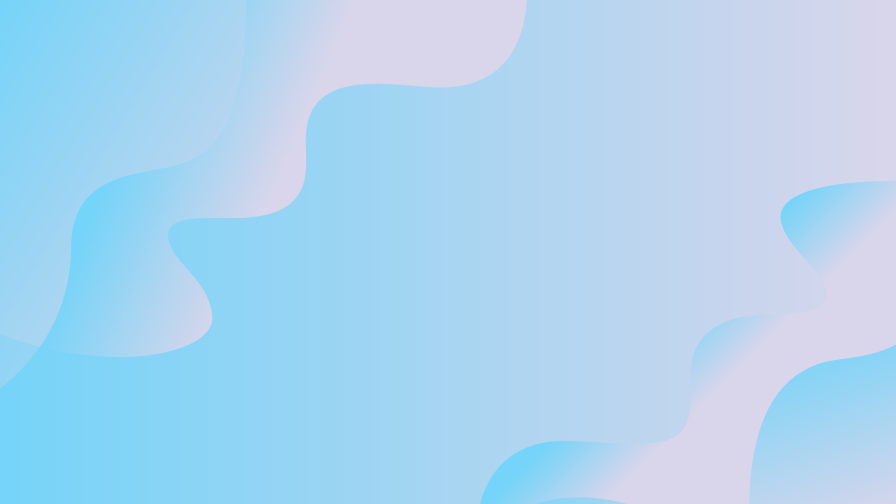
This background is drawn by a WebGL 1 fragment shader. Its source:

```glsl
precision highp float;
// Soft pastel background: fluid blobs in two opposite corners over a
// horizontal blue-to-lavender blend. Each outline is a chain of cubic curves,
// filled by even-odd crossings, with its own linear gradient.

uniform vec2 u_resolution;

const vec2 CANVAS = vec2(7.68, 4.32);
const vec3 SKY = vec3(0.46, 0.83, 0.975);
const vec3 LAVENDER = vec3(0.85, 0.838, 0.92);
const int STEPS = 18;
const vec2 EMPTY = vec2(100.0, 1.0);

vec2 cubic(vec2 a, vec2 b, vec2 c, vec2 d, float t) {
  float s = 1.0 - t;
  return s * s * s * a + 3.0 * s * t * (s * b + t * c) + t * t * t * d;
}

// Adds one curve to an outline: x = nearest distance, y = inside/outside sign.
void addCurve(inout vec2 outline, vec2 p, vec2 a, vec2 b, vec2 c, vec2 d) {
  vec2 from = a;
  for (int i = 1; i <= STEPS; i++) {
    vec2 to = cubic(a, b, c, d, float(i) / float(STEPS));
    vec2 edge = to - from;
    vec2 rel = p - from;
    float along = clamp(dot(rel, edge) / dot(edge, edge), 0.0, 1.0);
    outline.x = min(outline.x, length(rel - edge * along));
    // Count crossings of a ray running to the right.
    if ((from.y > p.y) != (to.y > p.y)) {
      if (rel.x < edge.x * rel.y / edge.y) outline.y = -outline.y;
    }
    from = to;
  }
}

void addLine(inout vec2 outline, vec2 p, vec2 a, vec2 b) {
  addCurve(outline, p, a, mix(a, b, 0.333), mix(a, b, 0.667), b);
}

float coverage(vec2 outline, float pixel) {
  return clamp(0.5 - outline.x * outline.y / pixel, 0.0, 1.0);
}

vec3 blend(vec2 p, vec2 axis, float start, float end) {
  return mix(SKY, LAVENDER, clamp((dot(p, axis) - start) / (end - start), 0.0, 1.0));
}

// Large wave flowing down from the top edge.
vec2 upperWave(vec2 p) {
  vec2 o = EMPTY;
  addCurve(o, p, vec2(4.52, -0.1), vec2(4.52, 0.4), vec2(4.3, 0.75), vec2(3.78, 0.75));
  addCurve(o, p, vec2(3.78, 0.75), vec2(3.4, 0.75), vec2(2.62, 0.54), vec2(2.62, 1.2));
  addCurve(o, p, vec2(2.62, 1.2), vec2(2.62, 1.45), vec2(2.72, 1.87), vec2(2.0, 1.87));
  addCurve(o, p, vec2(2.0, 1.87), vec2(1.75, 1.87), vec2(1.44, 1.84), vec2(1.44, 2.02));
  addCurve(o, p, vec2(1.44, 2.02), vec2(1.45, 2.25), vec2(1.82, 2.4), vec2(1.82, 2.74));
  addCurve(o, p, vec2(1.82, 2.74), vec2(1.8, 2.95), vec2(1.4, 3.06), vec2(1.05, 3.06));
  addCurve(o, p, vec2(1.05, 3.06), vec2(0.7, 3.06), vec2(0.3, 3.0), vec2(-0.1, 2.82));
  return o;
}

// Front wave hugging the upper left corner.
vec2 cornerWave(vec2 p) {
  vec2 o = EMPTY;
  addCurve(o, p, vec2(2.11, -0.1), vec2(2.11, 0.6), vec2(2.06, 1.28), vec2(1.5, 1.42));
  addCurve(o, p, vec2(1.5, 1.42), vec2(1.2, 1.5), vec2(0.62, 1.48), vec2(0.61, 2.1));
  addCurve(o, p, vec2(0.61, 2.1), vec2(0.61, 2.6), vec2(0.4, 3.05), vec2(-0.1, 3.41));
  return o;
}

// Stepped wave rising along the right side.
vec2 lowerWave(vec2 p) {
  vec2 o = EMPTY;
  addLine(o, p, vec2(8.0, 4.6), vec2(8.0, 1.56));
  addCurve(o, p, vec2(8.0, 1.56), vec2(7.3, 1.52), vec2(6.69, 1.6), vec2(6.69, 1.86));
  addCurve(o, p, vec2(6.69, 1.86), vec2(6.7, 2.06), vec2(6.93, 2.22), vec2(7.06, 2.42));
  addCurve(o, p, vec2(7.06, 2.42), vec2(7.18, 2.66), vec2(6.9, 2.69), vec2(6.6, 2.7));
  addCurve(o, p, vec2(6.6, 2.7), vec2(6.25, 2.69), vec2(5.92, 2.82), vec2(5.92, 3.2));
  addCurve(o, p, vec2(5.92, 3.2), vec2(5.92, 3.5), vec2(5.97, 3.79), vec2(5.55, 3.8));
  addCurve(o, p, vec2(5.55, 3.8), vec2(5.2, 3.81), vec2(5.05, 3.78), vec2(4.82, 3.78));
  addCurve(o, p, vec2(4.82, 3.78), vec2(4.4, 3.78), vec2(4.15, 4.05), vec2(4.1, 4.4));
  return o;
}

// Dome in the lower right corner.
vec2 cornerDome(vec2 p) {
  vec2 o = EMPTY;
  addLine(o, p, vec2(8.0, 4.6), vec2(8.0, 2.7));
  addCurve(o, p, vec2(8.0, 2.7), vec2(7.65, 3.07), vec2(7.4, 3.04), vec2(7.08, 3.1));
  addCurve(o, p, vec2(7.08, 3.1), vec2(6.65, 3.21), vec2(6.42, 3.62), vec2(6.42, 4.4));
  return o;
}

void main() {
  // Canvas position measured downward from the top left.
  vec2 p = gl_FragCoord.xy / u_resolution * CANVAS;
  p.y = CANVAS.y - p.y;
  float pixel = CANVAS.y / u_resolution.y;

  vec3 color = blend(p, vec2(1.0, 0.0), 0.0, CANVAS.x);

  // Upper left layers; the front one is sheer where it overhangs.
  float wave = coverage(upperWave(p), pixel);
  color = mix(color, blend(p, vec2(1.0, 0.42), 1.55, 3.05), wave);
  float corner = coverage(cornerWave(p), pixel) * mix(0.6, 1.0, wave);
  color = mix(color, blend(p, vec2(1.0, 0.6), 0.0, 4.0), corner);

  // Lower right layers.
  color = mix(color, blend(p, vec2(1.0), 8.5, 9.5), coverage(lowerWave(p), pixel));
  color = mix(color, blend(p, vec2(0.35, 1.0), 5.3, 7.1), coverage(cornerDome(p), pixel));
  vec2 sliver = EMPTY;
  addCurve(sliver, p, vec2(4.5, 4.36), vec2(4.75, 4.23), vec2(5.15, 4.23), vec2(5.5, 4.36));
  color = mix(color, blend(p, vec2(1.0, 0.0), 4.3, 6.4), coverage(sliver, pixel));

  gl_FragColor = vec4(color, 1.0);
}
```
